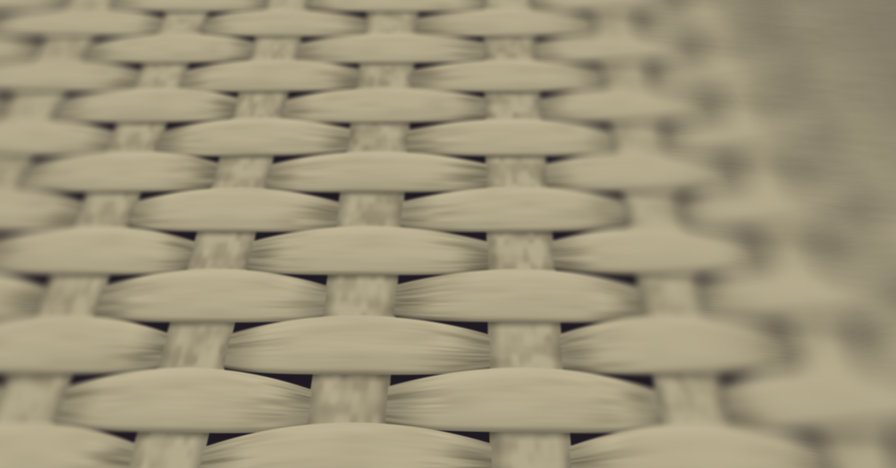
Reproduce this texture procedurally as a Shadertoy shader.

```glsl
// Worn cream wicker weave in perspective, sharp in the middle and defocused at the sides.

const float ASPECT = 0.523;      // canvas height in units of its width
const float HORIZON = 0.772;     // vanishing line above the top edge
const float VANISH_X = 0.527;
const float ROW_SCALE = 23.1;
const float COLUMN_SCALE = 0.15;
const float STAKE_HALF = 0.225;
const int LENS_SAMPLES = 32;

const vec3 CREAM = vec3(0.72, 0.68, 0.56);
const vec3 TAN = vec3(0.63, 0.59, 0.48);
const vec3 GRIME = vec3(0.45, 0.41, 0.33);
const vec3 GAP = vec3(0.12, 0.10, 0.13);

float hash(vec2 p) {
    return fract(sin(dot(p, vec2(127.1, 311.7))) * 43758.5453);
}

float noise(vec2 p) {
    vec2 i = floor(p), f = fract(p);
    f = f * f * (3.0 - 2.0 * f);
    return mix(mix(hash(i), hash(i + vec2(1, 0)), f.x),
               mix(hash(i + vec2(0, 1)), hash(i + vec2(1, 1)), f.x), f.y);
}

// Soft step: 1 where the signed distance is positive
float inside(float dist, float soft) {
    return smoothstep(-soft, soft, dist);
}

// Fine streaks along q.x, with broader worn patches
vec3 strandColor(vec2 q, float seed, float wear) {
    float streak = noise(q * vec2(5.0, 24.0) + seed * 91.0);
    float patches = noise(q * vec2(4.0, 7.0) + seed * 57.0);
    vec3 color = mix(CREAM, TAN, 0.2 * streak + 0.4 * patches * patches);
    float grime = wear * smoothstep(0.3, 0.9, 0.5 * streak + 0.5 * patches);
    return mix(color, GRIME, 0.65 * grime);
}

// Upright stake, darkened where it dives below the rows
vec3 paintStake(vec3 under, vec2 weave, vec2 soft) {
    float k = floor(weave.x + 0.5);
    float d = weave.x - k;
    float y = mod(weave.y + k + 1.0, 2.0) - 1.0;
    float seed = hash(vec2(k, floor((weave.y + k + 1.0) * 0.5)));
    vec3 color = strandColor(vec2(y, d), seed, 0.4 + 0.5 * abs(y)) * 0.97;
    color *= 1.0 - 0.4 * smoothstep(0.24, 0.46, y);
    color *= 1.0 - 0.22 * smoothstep(0.13, STAKE_HALF, abs(d));
    return mix(under, color, inside(STAKE_HALF - abs(d), soft.x));
}

// Arched flat band passing over one stake; q is relative to the crossing
vec3 paintBand(vec3 under, vec2 q, float seed, vec2 soft) {
    float d = abs(q.x);
    float tilt = 0.08 * (seed - 0.5) * q.x;
    float top = 0.55 - 0.6 * d * d + tilt + 0.04 * (seed - 0.5);
    float bottom = -0.6 + 0.3 * d * d * d * d + tilt;
    float t = clamp((q.y - bottom) / max(top - bottom, 0.1), 0.0, 1.0);

    vec3 color = strandColor(vec2(q.x, t), seed, smoothstep(0.25, 0.8, d));
    color *= 1.0 - 0.2 * smoothstep(0.5, 0.8, d);
    color *= 0.72 + 0.28 * smoothstep(0.0, 0.12, t);
    color *= 1.0 - 0.07 * smoothstep(0.5, 0.0, t);
    color *= 1.0 + 0.05 * smoothstep(0.75, 0.93, t);

    float cover = inside(top - q.y, soft.y) * inside(q.y - bottom, soft.y)
                * inside(0.785 - d, soft.x);
    return mix(under, color, cover);
}

vec3 wicker(vec2 p, float blur) {
    // Perspective: stakes at whole x, rows at whole y
    float h = max(ASPECT - p.y + HORIZON, 0.3);
    float column = ((p.x - VANISH_X) / (COLUMN_SCALE * h) - 0.29) / 1.005;
    column -= 0.065 * sin(1.5 * column + 0.9);
    vec2 weave = vec2(column, ROW_SCALE / h);
    vec2 soft = 0.6 * blur * vec2(1.0 / (COLUMN_SCALE * h), ROW_SCALE / (h * h));

    vec3 color = paintStake(GAP, weave, soft);
    float nearestRow = floor(weave.y + 0.5);
    for (int i = 1; i >= -1; i--) {
        float row = nearestRow + float(i);
        float k = floor(weave.x);
        k += 1.0 - mod(row + k, 2.0);   // over and under alternate
        color = paintBand(color, weave - vec2(k, row), hash(vec2(row, k)), soft);
    }
    return color;
}

// Blur radius grows to the right, to the left and with distance
float defocus(vec2 uv) {
    float right = max(uv.x - 0.6 + 0.08 * uv.y, 0.0);
    float left = max(0.27 - uv.x, 0.0);
    return 0.0011 + 0.13 * right * right * (1.0 + 1.2 * uv.y)
         + 0.08 * left * left + 0.003 * uv.y * uv.y;
}

void mainImage(out vec4 fragColor, in vec2 fragCoord) {
    vec2 uv = fragCoord / iResolution.xy;
    vec2 p = uv * vec2(1.0, ASPECT);
    float blur = defocus(uv);

    // Average over a spiral-filled lens disc
    vec3 sum = vec3(0.0);
    for (int i = 0; i < LENS_SAMPLES; i++) {
        float angle = float(i) * 2.39996;
        float radius = blur * sqrt((float(i) + 0.5) / float(LENS_SAMPLES));
        sum += wicker(p + radius * vec2(cos(angle), sin(angle)), blur);
    }
    fragColor = vec4(sum / float(LENS_SAMPLES), 1.0);
}
```
